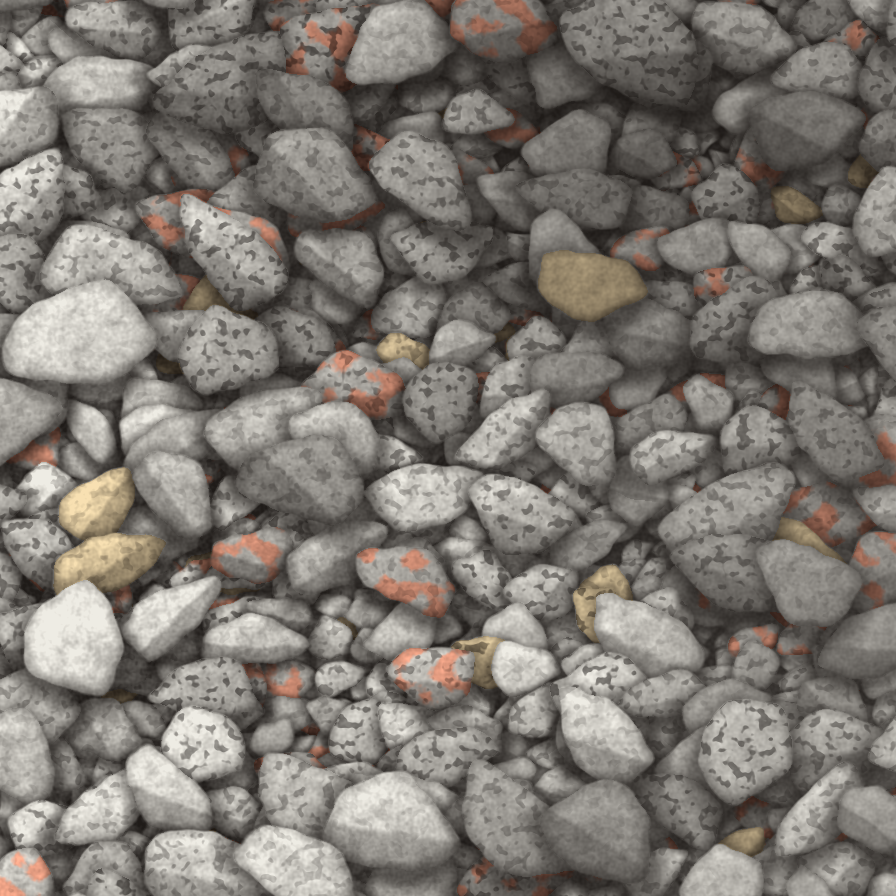
A WebGL 1 fragment shader for this texture:

```glsl
precision highp float;
// A bed of grey beach pebbles with worn, pitted faces and a few rusty stains.
// Five layers of jittered rounded polygons are stacked from small to large;
// each stone shades the ones below it, then gradient noise weathers the faces.

uniform vec2 u_resolution;

vec4 hash4(vec2 p) {
  vec4 q = fract(p.xyxy * vec4(0.1031, 0.1030, 0.0973, 0.1099));
  q += dot(q, q.wzxy + 33.33);
  return fract((q.xxyz + q.yzzw) * q.zywx);
}

float cornerSlope(vec2 cell, vec2 offset) {
  float angle = 6.2832 * hash4(cell).x;
  return dot(vec2(cos(angle), sin(angle)), offset);
}

float gradientNoise(vec2 p) {
  vec2 i = floor(p), f = fract(p);
  vec2 u = f * f * f * (f * (f * 6.0 - 15.0) + 10.0);
  vec2 e = vec2(1.0, 0.0);
  float low = mix(cornerSlope(i, f), cornerSlope(i + e, f - e), u.x);
  float high = mix(cornerSlope(i + e.yx, f - e.yx), cornerSlope(i + 1.0, f - 1.0), u.x);
  return 1.4 * mix(low, high, u.y);
}

// Radius-like field of a soft five-sided pebble: 1 on its outline.
float pebbleField(vec2 q, vec4 seed) {
  float sum = 0.0;
  for (int k = 0; k < 5; k++) {
    float n = float(k);
    float angle = 1.2566 * n + 6.2832 * seed.w + 0.25 * sin(n * 2.4 + seed.x * 40.0);
    float side = max(dot(q, vec2(cos(angle), sin(angle))), 0.0);
    side *= 1.0 + 0.12 * sin(n * 4.1 + seed.y * 40.0);
    float cube = side * side * side;
    sum += cube * cube;
  }
  return pow(sum + 1e-6, 1.0 / 6.0);
}

void main() {
  float pixel = 1.0 / min(u_resolution.x, u_resolution.y);
  vec2 uv = gl_FragCoord.xy * pixel;
  float edge = max(0.0016, pixel);
  vec2 wobble = vec2(gradientNoise(uv * 45.0), gradientNoise(uv * 45.0 + 71.0));
  vec2 p = uv + 0.003 * wobble;
  vec2 lightDir = normalize(vec2(-0.4, 1.0));

  float grey = 0.1;
  vec4 topSeed = vec4(0.3);

  // Layers from small buried stones to large ones lying on top
  for (int layer = 0; layer < 5; layer++) {
    float level = float(layer);
    float size = 0.04 * pow(1.3, level);
    vec2 grid = vec2(size, size * 0.77);
    vec2 home = floor(p / grid + level * 0.37);
    for (int row = 0; row < 3; row++) {
      for (int column = 0; column < 3; column++) {
        vec2 id = home + vec2(float(column) - 1.0, 1.0 - float(row));
        vec4 seed = hash4(id + 57.0 * level + 11.0);
        vec4 form = hash4(id + 83.0 * level + 205.0);
        if (form.x > 1.0 - 0.17 * level) continue;

        // Position, tilt and proportions of this stone
        vec2 centre = (id + 0.5 + 0.6 * (seed.xy - 0.5) - level * 0.37) * grid;
        float tilt = 1.7 * (form.y - 0.5) - 0.1;
        float c = cos(tilt), s = sin(tilt);
        vec2 d = p - centre;
        vec2 radii = size * mix(0.48, 0.66, form.z) * vec2(1.0, mix(0.55, 0.82, form.w));
        vec2 q = vec2(c * d.x + s * d.y, c * d.y - s * d.x) / radii;
        if (dot(q, q) > 4.5) continue;

        float r = pebbleField(q, seed);
        vec2 outward = d / (length(d) + 1e-4);
        float dist = (r - 1.0) * radii.y;

        // Contact shadow, longer below the stone
        float reach = dist + 0.08 * size * outward.y;
        grey *= 1.0 - 0.62 * (1.0 - smoothstep(-0.04 * size, 0.2 * size, reach));

        // Domed face with dark rim, some with a broken facet
        float light = 1.0 + 0.25 * r * r * dot(outward, lightDir);
        light -= 0.36 * smoothstep(0.72, 1.04, r);
        float facet = smoothstep(0.08, 0.24, dot(q, vec2(seed.z - 0.5, -0.85)));
        light *= 1.0 - 0.28 * facet * step(0.55, seed.w);
        float face = mix(0.62, 1.0, seed.z) * light;

        float cover = 1.0 - smoothstep(-edge, edge, dist);
        grey = mix(grey, face, cover);
        if (cover > 0.5) topSeed = vec4(seed.xy, form.z, fract(seed.w * 7.0 + form.x));
      }
    }
  }

  // Weathered surface: mottling, dark pits and fine grain
  vec2 t = uv + topSeed.xy * 9.0;
  float mottle = gradientNoise(t * 36.0);
  float rough = 0.5 * mottle + 0.45 * gradientNoise(t * 95.0) + 0.35 * gradientNoise(t * 210.0);
  float pits = gradientNoise(t * vec2(62.0, 85.0)) + 0.6 * gradientNoise(t * 150.0);
  grey *= 1.0 + 0.26 * rough;
  grey *= 1.0 - 0.55 * topSeed.x * smoothstep(0.12, 0.5, pits);
  grey += 0.05 * gradientNoise(uv * 240.0);

  // Uneven light: dim towards the upper right, hazy gaps at the lower right
  vec2 dim = (uv - vec2(0.66, 0.87)) / vec2(0.36, 0.3);
  grey *= 1.12 - 0.42 * exp(-dot(dim, dim)) - 0.14 * uv.x - 0.06 * uv.y;
  float haze = smoothstep(0.3, 0.9, uv.x) * (1.0 - smoothstep(0.4, 0.8, uv.y));
  grey = clamp(mix(grey, 0.38, 0.22 * haze), 0.0, 1.1);

  // Warm grey ramp, rust patches and a few ochre stones
  vec3 color = mix(vec3(0.12, 0.105, 0.095), vec3(0.86, 0.85, 0.82), grey);
  float rust = step(0.9, topSeed.w) * smoothstep(-0.1, 0.3, mottle + 0.4 * rough);
  color = mix(color, color * vec3(1.15, 0.72, 0.58), 0.8 * rust);
  float ochre = step(topSeed.w, 0.03);
  color *= mix(vec3(1.0), vec3(1.04, 0.95, 0.78), ochre);
  gl_FragColor = vec4(color, 1.0);
}
```
